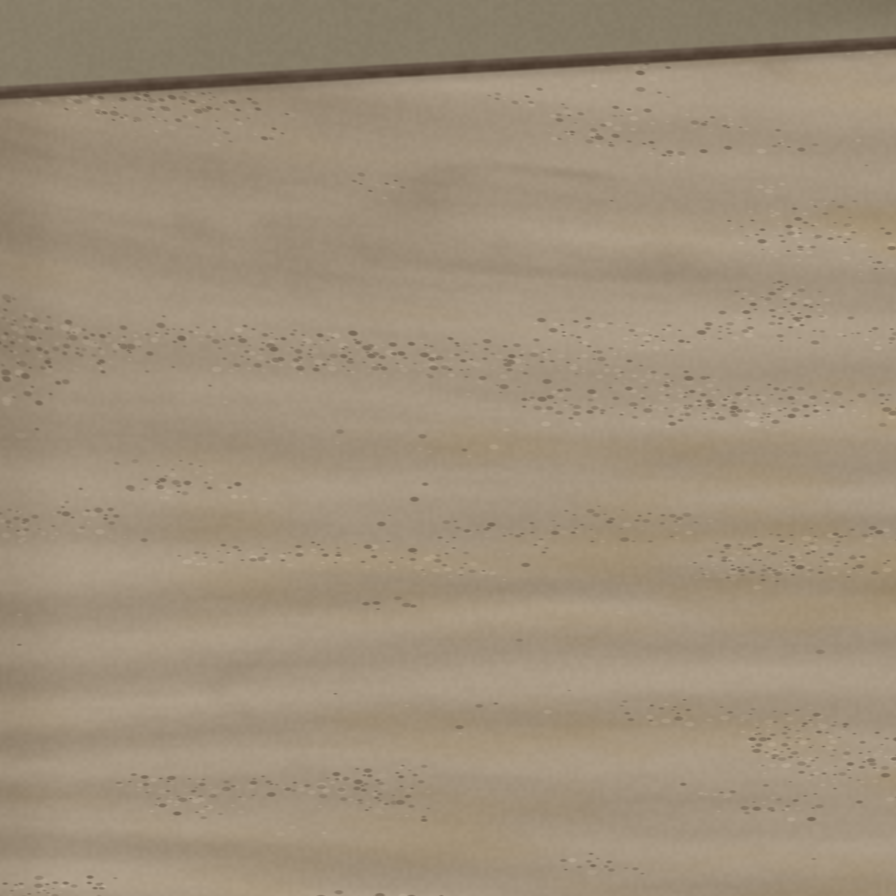
Write a WebGL 1 fragment shader that draws this texture.

```glsl
precision highp float;
// Rippled beige travertine with pitted streaks below a dark trim and a plain wall.
uniform vec2 u_resolution;

#define RIDGE_COUNT 12.5
#define RIDGE_DEPTH 0.17
#define BEND 0.12
#define PIT_DENSITY 0.62
#define GRAIN 0.022
#define TRIM_LEFT 0.889
#define TRIM_RISE 0.056
#define TRIM_WIDTH 0.0145
#define STONE_DARK vec3(0.53, 0.47, 0.39)
#define STONE_LIGHT vec3(0.695, 0.635, 0.555)
#define TRIM_COLOR vec3(0.315, 0.255, 0.205)
#define WALL_COLOR vec3(0.535, 0.495, 0.415)

float hash(vec2 p) {
  vec3 q = fract(vec3(p.xyx) * 0.1031);
  q += dot(q, q.yzx + 33.33);
  return fract((q.x + q.y) * q.z);
}

float noise(vec2 p) {
  vec2 i = floor(p), f = fract(p);
  f = f * f * (3.0 - 2.0 * f);
  float low = mix(hash(i), hash(i + vec2(1.0, 0.0)), f.x);
  float high = mix(hash(i + vec2(0.0, 1.0)), hash(i + 1.0), f.x);
  return mix(low, high, f.y);
}

float fbm(vec2 p) {
  float sum = 0.0, amp = 0.5;
  for (int i = 0; i < 4; i++) {
    sum += amp * noise(p);
    p = p * 2.03 + 17.7;
    amp *= 0.5;
  }
  return sum / 0.9375;
}

// Coverage of jittered flat specks; only cells lying in a streak hold one.
float specks(vec2 p, vec2 cells, float density, float seed, float pixel) {
  vec2 base = floor(p * cells);
  float cover = 0.0;
  for (int j = -1; j <= 1; j++) {
    for (int i = -1; i <= 1; i++) {
      vec2 cell = base + vec2(float(i), float(j));
      vec2 key = cell + seed;
      vec2 center = (cell + vec2(hash(key + 3.1), hash(key + 7.7))) / cells;
      float streak = fbm(center * vec2(4.5, 24.0) + seed);
      float chance = smoothstep(0.56, 0.78, streak) * density;
      float radius = mix(0.0008, 0.0026, pow(hash(key + 11.3), 2.0));
      vec2 d = (p - center) * vec2(0.5, 1.0);
      float spot = 1.0 - smoothstep(radius - pixel, radius + pixel, length(d));
      cover = max(cover, spot * step(hash(key), chance) * mix(0.4, 1.0, hash(key + 5.9)));
    }
  }
  return cover;
}

vec3 stone(vec2 uv, float pixel) {
  // Layers sag toward the right in the upper part and run level below.
  float upper = smoothstep(0.3, 0.95, uv.y);
  float sag = BEND * (1.0 - uv.x) * (1.0 - uv.x) * upper;
  vec2 p = vec2(uv.x, uv.y - sag);
  p.y += 0.012 * (noise(p * vec2(2.5, 5.0)) - 0.5);

  // Soft ridges of uneven strength, with broad and fine layering.
  float phase = p.y * RIDGE_COUNT + 0.7 * noise(p * vec2(1.2, 4.0));
  float strength = mix(0.45, 1.0, noise(p * vec2(2.0, 9.0) + 40.0));
  float tone = 0.69 + RIDGE_DEPTH * strength * mix(1.0, 0.7, upper) * sin(6.2832 * phase);
  tone += 0.30 * (fbm(p * vec2(1.6, 10.0) + 8.0) - 0.5);
  tone += 0.24 * (fbm(p * vec2(5.0, 55.0) + 60.0) - 0.5);

  // Thin broken seams between layers.
  float seam = abs(noise(p * vec2(1.6, 13.0) + 23.0) - 0.5);
  float broken = smoothstep(0.45, 0.75, fbm(p * vec2(5.0, 12.0) + 90.0));
  tone -= 0.28 * (1.0 - smoothstep(0.0, 0.05, seam)) * broken * mix(0.4, 1.0, upper);

  // Shade at the left edge and in the upper left.
  tone -= 0.24 * (1.0 - smoothstep(0.0, 0.09, uv.x));
  tone -= 0.22 * upper * (1.0 - smoothstep(0.0, 0.75, uv.x));
  vec3 color = mix(STONE_DARK, STONE_LIGHT, tone);

  // Ochre stains, more of them on the right.
  float stain = smoothstep(0.5, 0.8, fbm(p * vec2(4.0, 16.0) + 31.0));
  color -= vec3(0.01, 0.02, 0.05) * stain * mix(0.4, 1.0, uv.x);

  // Pale mineral flecks and dark pits share the streaks.
  float pale = specks(p + vec2(0.004, 0.005), vec2(75.0, 150.0), 0.6, 12.0, pixel);
  color += 0.055 * pale;
  float pits = specks(p, vec2(90.0, 170.0), PIT_DENSITY, 12.0, pixel);
  return mix(color, vec3(0.38, 0.32, 0.25), 0.65 * pits);
}

void main() {
  vec2 uv = gl_FragCoord.xy / u_resolution;
  float pixel = 1.0 / min(u_resolution.x, u_resolution.y);
  float soft = 0.0012 + pixel;
  float height = uv.y - TRIM_LEFT - TRIM_RISE * uv.x;

  vec3 color = stone(uv, pixel);
  color *= 1.0 - 0.10 * (1.0 - smoothstep(0.0, 0.014, -height));

  // Trim with a lighter upper face, then the wall above it.
  vec3 trim = TRIM_COLOR + 0.09 * smoothstep(0.4, 0.9, height / TRIM_WIDTH);
  trim += 0.05 * (noise(uv * vec2(60.0, 180.0)) - 0.5);
  vec3 wall = WALL_COLOR + 0.03 * (fbm(uv * 5.0) - 0.5);
  wall -= 0.05 * smoothstep(0.8, 1.0, uv.x) * smoothstep(0.95, 1.0, uv.y);
  color = mix(color, trim, smoothstep(-soft, soft, height));
  color = mix(color, wall, smoothstep(-soft, soft, height - TRIM_WIDTH));

  color += GRAIN * (noise(uv * 210.0) - 0.5);
  gl_FragColor = vec4(clamp(color, 0.0, 1.0), 1.0);
}
```
